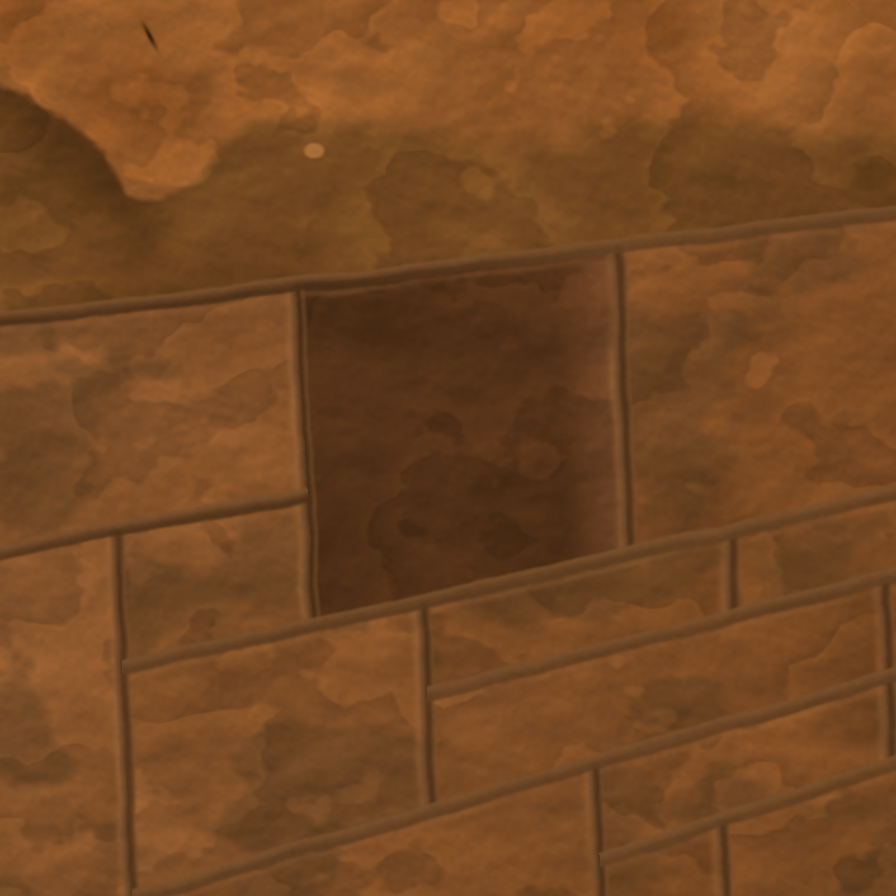
Give the GLSL for this texture, as a WebGL 1 fragment shader.

```glsl
precision highp float;
// Weathered brown sandstone wall: irregular blocks in slanting courses under a rough lintel.
uniform vec2 u_resolution;

const vec3 SHADE = vec3(0.34, 0.20, 0.08);
const vec3 UMBER = vec3(0.42, 0.25, 0.11);
const vec3 OCHRE = vec3(0.55, 0.33, 0.16);
const vec3 PALE = vec3(0.60, 0.39, 0.22);
const vec3 MORTAR = vec3(0.47, 0.31, 0.17);
const vec3 GROOVE = vec3(0.29, 0.18, 0.09);

float hash(vec2 p) {
  vec3 q = fract(vec3(p.xyx) * 0.1031);
  q += dot(q, q.yzx + 33.33);
  return fract((q.x + q.y) * q.z);
}

float noise(vec2 p) {
  vec2 i = floor(p), f = fract(p);
  f = f * f * (3.0 - 2.0 * f);
  return mix(mix(hash(i), hash(i + vec2(1, 0)), f.x),
             mix(hash(i + vec2(0, 1)), hash(i + vec2(1, 1)), f.x), f.y);
}

float fbm(vec2 p) {
  float sum = 0.0, amp = 0.5;
  for (int i = 0; i < 5; i++) {
    sum += amp * noise(p);
    p = mat2(1.6, 1.2, -1.2, 1.6) * p + 7.3;
    amp *= 0.5;
  }
  return sum;
}

// Narrows the interval lo..hi to the side of the cut that holds x.
void cut(inout float lo, inout float hi, float at, float x) {
  if (x < at) hi = at; else lo = at;
}

// Bounds of the stone at q: left, top, right, bottom.
vec4 stoneAt(vec2 q) {
  if (q.y < 0.358) return vec4(-1.0, -1.0, 2.0, 0.358);
  if (q.x < 0.131 && q.y > 0.616) return vec4(-1.0, 0.616, 0.131, 2.0);
  vec4 c = vec4(-1.0, 0.358, 2.0, 2.0);
  cut(c.y, c.w, 0.776, q.y);
  if (q.y < 0.776) {
    cut(c.x, c.z, 0.345, q.x);
    if (q.x > 0.345) cut(c.x, c.z, 0.704, q.x);
    else cut(c.y, c.w, 0.616, q.y);
    if (q.x < 0.345 && q.y > 0.616) c.x = 0.131;
    return c;
  }
  c.x = 0.131;
  cut(c.y, c.w, 1.046, q.y);
  bool upper = q.y < 1.046;
  float mainJoint = upper ? 0.468 : 0.653;
  float bed = upper ? 0.897 : 1.178;
  cut(c.x, c.z, mainJoint, q.x);
  if (q.x > mainJoint) {
    cut(c.y, c.w, bed, q.y);
    float side = upper ? 0.816 : 0.791;
    bool split = upper == (q.y < bed);
    cut(c.x, c.z, split ? side : 0.985, q.x);
  }
  return c;
}

// Signed offset from the nearer end of an interval, positive past the joint.
float jointOffset(float x, float lo, float hi) {
  return x - lo < hi - x ? x - lo : x - hi;
}

float band(float x, float centre, float width) {
  float d = (x - centre) / width;
  return exp(-d * d);
}

// Spalled layers: soft slopes that break off at crisp edges.
float flakes(vec2 p) {
  float f = fract(fbm(p) * 4.0);
  return f * (1.0 - smoothstep(0.86, 1.0, f));
}

vec3 blockColour(vec2 p, vec2 q, vec4 c) {
  vec2 seed = floor(c.xy * 40.0);
  float rnd = hash(seed + 51.0);
  vec2 s = p * vec2(5.0, 6.5) + seed;
  float tone = 0.62 + 0.2 * (rnd - 0.5) - 0.15 * p.x + 0.8 * (fbm(s) - 0.48);
  vec3 col = mix(UMBER, mix(OCHRE, PALE, 0.55 - 0.6 * p.x), clamp(tone, 0.0, 1.0));
  float depth = (q.y - c.y) / min(c.w - c.y, 0.4);
  float stain = smoothstep(0.5, 0.6, fbm(s * 1.2 + 19.0) + 0.12 * (depth - 0.5));
  col = mix(col, vec3(0.38, 0.25, 0.13), 0.55 * stain);
  // The one smoke-dark block, palest along its right side.
  float dark = step(0.34, c.x) * step(c.z, 0.71) * step(c.w, 0.78);
  vec3 soot = mix(vec3(0.25, 0.15, 0.065), vec3(0.38, 0.22, 0.11), fbm(s));
  soot = mix(soot, vec3(0.44, 0.27, 0.15), smoothstep(0.62, 0.70, q.x));
  return mix(col, soot, dark * 0.95);
}

vec3 lintelColour(vec2 p) {
  float rough = fbm(p * vec2(7.0, 9.0)) - 0.48;
  float ledge = 0.105 + 0.10 * band(p.x, 0.17, 0.085) - 0.03 * band(p.x, 0.0, 0.05)
              + 0.025 * band(p.x, 0.57, 0.08) + 0.08 * rough;
  float below = smoothstep(-0.003, mix(0.008, 0.06, smoothstep(0.15, 0.6, p.x)), p.y - ledge);
  vec3 face = mix(vec3(0.54, 0.31, 0.13), vec3(0.62, 0.38, 0.18), 0.5 + 1.5 * rough);
  vec3 under = mix(vec3(0.39, 0.24, 0.10), vec3(0.49, 0.31, 0.14), 0.5 + 1.6 * rough);
  float shadow = band(p.y, ledge + 0.015, 0.06) * (1.0 - smoothstep(0.12, 0.22, p.x));
  return mix(face, mix(under, SHADE * 0.85, 0.7 * shadow), below);
}

void main() {
  vec2 p = gl_FragCoord.xy / u_resolution;
  p.y = 1.0 - p.y;

  // Straighten the perspective so each stone becomes a rectangle.
  float squeeze = 1.0 - 0.25 * p.x;
  vec2 q = vec2(p.x - 0.045 * (p.y - 0.6), (p.y + 0.0316 * p.x) / squeeze);
  q += 0.009 * (vec2(fbm(p * 15.0), fbm(p * 15.0 + 40.0)) - 0.48);
  vec4 c = stoneAt(q);
  vec3 col = c.y < 0.0 ? lintelColour(p) : blockColour(p, q, c);

  // Chipped relief, lit from above.
  vec2 r = p * vec2(6.0, 8.0) + floor(c.xy * 30.0);
  float slope = fbm(r * 1.6 + vec2(0.03, 0.09)) - fbm(r * 1.6);
  col *= 0.96 + 0.16 * (flakes(r) - 0.35) + 0.9 * slope;

  // Mortar beds and upright joints with worn, lighter edges.
  float bed = jointOffset(q.y, c.y, c.w) * squeeze;
  float side = jointOffset(q.x, c.x, c.z);
  float wear = fbm(p * 9.0 + 80.0);
  float heavy = (1.0 - smoothstep(0.3, 0.75, p.x)) * (1.0 - smoothstep(0.55, 0.75, p.y));
  col = mix(col, PALE, 0.45 * wear * band(bed, 0.013, 0.004));
  col = mix(col, PALE, 0.75 * wear * band(side, -0.010, 0.005));
  vec3 upright = mix(MORTAR, GROOVE, band(side, 0.001, 0.005));
  col = mix(col, upright, 0.8 * (1.0 - smoothstep(0.005, 0.011, abs(side))));
  vec3 seam = mix(MORTAR, GROOVE, smoothstep(-0.007, 0.005, bed) * (0.35 + 0.45 * heavy + 0.3 * wear));
  col = mix(col, seam, 0.88 * (1.0 - smoothstep(0.006, 0.011, abs(bed))));

  // A pale chip and a short dark crack on the lintel.
  vec2 chip = (p - vec2(0.350, 0.168)) * vec2(1.0, 1.3);
  col = mix(col, vec3(0.70, 0.46, 0.24), 0.8 * (1.0 - smoothstep(0.009, 0.015, length(chip) + 0.01 * (wear - 0.5))));
  vec2 crack = p - vec2(0.167, 0.040);
  col = mix(col, SHADE * 0.6, band(crack.x - 0.5 * crack.y, 0.0, 0.003) * band(crack.y, 0.0, 0.012));

  col *= 0.98 + 0.04 * noise(p * 190.0);
  gl_FragColor = vec4(col, 1.0);
}
```
